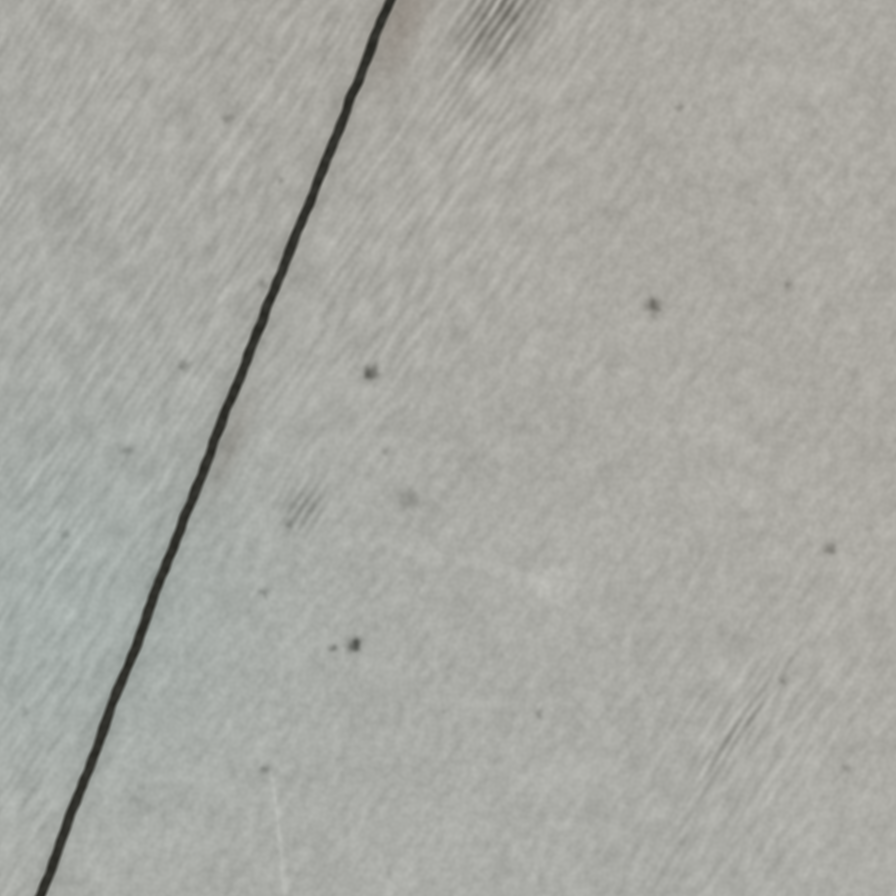
A WebGL 2 fragment shader for this texture:

```glsl
#version 300 es
precision highp float;
// Weathered concrete crossed by one dark, slanted joint. Layered gradient noise
// gives mottling, stretched noise and warped waves give brushed grooves,
// and soft discs add pits, stains and pale scuffs.
uniform vec2 u_resolution;
out vec4 fragColor;

const vec3 CONCRETE = vec3(0.662, 0.667, 0.647);
const vec3 JOINT = vec3(0.185, 0.185, 0.165);
const vec3 WARM_TINT = vec3(0.012, -0.002, -0.009);
const vec3 COOL_TINT = vec3(-0.018, 0.008, 0.013);
const vec2 BRUSH_DIR = vec2(0.56, 0.828);

vec2 hash2(vec2 cell) {
  vec3 q = fract(cell.xyx * vec3(0.1031, 0.1030, 0.0973));
  q += dot(q, q.yzx + 33.33);
  return fract((q.xx + q.yz) * q.zy);
}

float cornerSlope(vec2 cell, vec2 offset) {
  float angle = 6.2832 * hash2(cell).x;
  return dot(vec2(cos(angle), sin(angle)), offset);
}

// Gradient noise, roughly -0.7 to 0.7
float noise(vec2 p) {
  vec2 i = floor(p), f = p - i;
  vec2 w = f * f * f * (f * (f * 6.0 - 15.0) + 10.0);
  vec2 e = vec2(1.0, 0.0);
  float low = mix(cornerSlope(i, f), cornerSlope(i + e, f - e), w.x);
  float high = mix(cornerSlope(i + e.yx, f - e.yx), cornerSlope(i + 1.0, f - 1.0), w.x);
  return mix(low, high, w.y);
}

float fbm(vec2 p) {
  float sum = 0.0, gain = 1.0;
  for (int i = 0; i < 4; i++) {
    sum += gain * noise(p);
    p = mat2(1.6, 1.2, -1.2, 1.6) * p + 17.3;
    gain *= 0.62;
  }
  return sum;
}

// Soft elliptical patch; radii run across and along the given direction
float patchAt(vec2 p, vec2 centre, vec2 radii, vec2 dir) {
  vec2 d = p - centre;
  vec2 q = vec2(dot(d, vec2(dir.y, -dir.x)), dot(d, dir)) / radii;
  return exp(-dot(q, q));
}

float pit(vec2 p, vec2 centre, float radius) {
  vec2 wobble = radius * 0.6 * vec2(noise(p * 90.0), noise(p * 90.0 + 40.0));
  return patchAt(p + wobble, centre, vec2(radius), vec2(0.0, 1.0));
}

// Sparse random pits, one candidate per grid cell
float scatteredPits(vec2 p, float cells) {
  vec2 home = floor(p * cells);
  float sum = 0.0;
  for (int k = 0; k < 9; k++) {
    vec2 cell = home + vec2(k % 3, k / 3) - 1.0;
    vec2 r = hash2(cell + 71.0);
    vec2 centre = (cell + 0.2 + 0.6 * hash2(cell + 13.0)) / cells;
    sum += step(0.72, r.x) * r.y * pit(p, centre, 0.003 + 0.003 * r.y);
  }
  return sum;
}

float segmentDistance(vec2 p, vec2 a, vec2 b) {
  vec2 d = b - a;
  return length(p - a - d * clamp(dot(p - a, d) / dot(d, d), 0.0, 1.0));
}

void main() {
  vec2 p = gl_FragCoord.xy / u_resolution;
  float pixel = 1.0 / min(u_resolution.x, u_resolution.y);

  // Signed distance to the joint, positive on the right slab
  float jointX = 0.045 + 0.391 * p.y - 0.004 * sin(3.1416 * p.y)
               + 0.003 * noise(vec2(p.y * 16.0, 4.0)) + 0.0015 * noise(vec2(p.y * 60.0, 9.0));
  float side = (p.x - jointX) * 0.931;

  // Brush-aligned coordinates: x across the grooves, y along them
  vec2 brush = vec2(dot(p, vec2(BRUSH_DIR.y, -BRUSH_DIR.x)), dot(p, BRUSH_DIR));
  float bend = noise(p * 5.0);
  float streak = noise(vec2(brush.x * 105.0 + bend, brush.y * 28.0));
  float groove = sin(brush.x * 620.0 + 3.5 * bend + 2.0 * noise(p * 18.0));

  // Where the brushing shows most
  float band = patchAt(p, vec2(0.47, 0.74), vec2(0.11, 0.36), BRUSH_DIR);
  float lowerRight = patchAt(p, vec2(0.85, 0.18), vec2(0.09, 0.17), BRUSH_DIR);
  float leftSlab = 0.65 * (1.0 - smoothstep(-0.06, 0.02, side));
  float brushed = clamp(band + lowerRight + leftSlab, 0.0, 1.0);

  // Slab tone: broad mottling, grain, then grooves
  float tone = 0.014 * fbm(p * 5.0) + 0.026 * fbm(p * 26.0 + 8.0);
  tone += 0.036 * noise(p * 95.0) * (1.0 - 0.5 * brushed) + 0.018 * noise(p * 190.0);
  tone += streak * mix(0.035, 0.085, brushed);
  tone += groove * brushed * 0.013 * (0.6 + noise(p * 11.0));
  tone += 0.012 * (0.5 - p.y);

  // Stains, darkest where grooves cut through them
  float smudge = patchAt(p, vec2(0.56, 0.985), vec2(0.034, 0.062), BRUSH_DIR);
  tone -= smudge * (0.12 - 0.075 * groove - 0.1 * streak);
  tone -= 0.08 * patchAt(p, vec2(0.341, 0.434), vec2(0.021, 0.025), BRUSH_DIR) * (1.0 - 0.5 * groove);
  tone -= 0.045 * patchAt(p, vec2(0.82, 0.18), vec2(0.012, 0.065), BRUSH_DIR) * (1.0 - groove);
  tone -= 0.05 * pit(p, vec2(0.078, 0.76), 0.03) + 0.05 * pit(p, vec2(0.163, 0.108), 0.018);

  // Distinct pits and small random ones
  tone -= 0.25 * pit(p, vec2(0.413, 0.583), 0.009) + 0.23 * pit(p, vec2(0.729, 0.658), 0.008);
  tone -= 0.35 * pit(p, vec2(0.396, 0.280), 0.008) + 0.18 * pit(p, vec2(0.372, 0.277), 0.005);
  tone -= 0.10 * pit(p, vec2(0.456, 0.443), 0.010) + 0.14 * pit(p, vec2(0.927, 0.388), 0.007);
  tone -= 0.13 * scatteredPits(p, 11.0);

  // Pale scuffs
  float scratch = segmentDistance(p, vec2(0.305, 0.13), vec2(0.319, 0.0)) + 0.003 * noise(p * 40.0);
  float scuff = segmentDistance(p, vec2(0.44, 0.395), vec2(0.61, 0.35)) + 0.014 * noise(p * 22.0);
  tone += 0.045 * exp(-pow(scratch / 0.004, 2.0)) + 0.025 * exp(-pow(scuff / 0.009, 2.0));
  tone += 0.035 * pit(p, vec2(0.618, 0.342), 0.022);

  // Warm upper right, cool lower left
  float warmth = smoothstep(0.5, 1.6, p.x + p.y);
  float coolness = patchAt(p, vec2(0.06, 0.32), vec2(0.25, 0.24), vec2(0.0, 1.0));
  vec3 color = CONCRETE + tone + WARM_TINT * warmth + COOL_TINT * coolness;

  // Brownish grime and uneven shadow along the joint
  float grime = patchAt(p, vec2(0.452, 0.98), vec2(0.022, 0.07), vec2(0.363, 0.932))
              + 0.8 * patchAt(p, vec2(0.258, 0.505), vec2(0.014, 0.06), vec2(0.363, 0.932));
  color -= grime * vec3(0.075, 0.09, 0.095);
  float chips = 0.07 + 0.13 * max(0.0, noise(vec2(p.y * 24.0, sign(side) * 5.0)) + 0.1);
  color -= chips * exp(-abs(side) / 0.010);

  // Dark joint with a softened edge
  float halfWidth = 0.0052 + 0.0012 * noise(vec2(p.y * 45.0, 2.0));
  float soft = 0.0022 + 0.5 * pixel;
  float joint = 1.0 - smoothstep(halfWidth - soft, halfWidth + soft, abs(side));
  color = mix(color, JOINT + 0.06 * noise(p * 110.0), joint);

  fragColor = vec4(clamp(color, 0.0, 1.0), 1.0);
}
```
